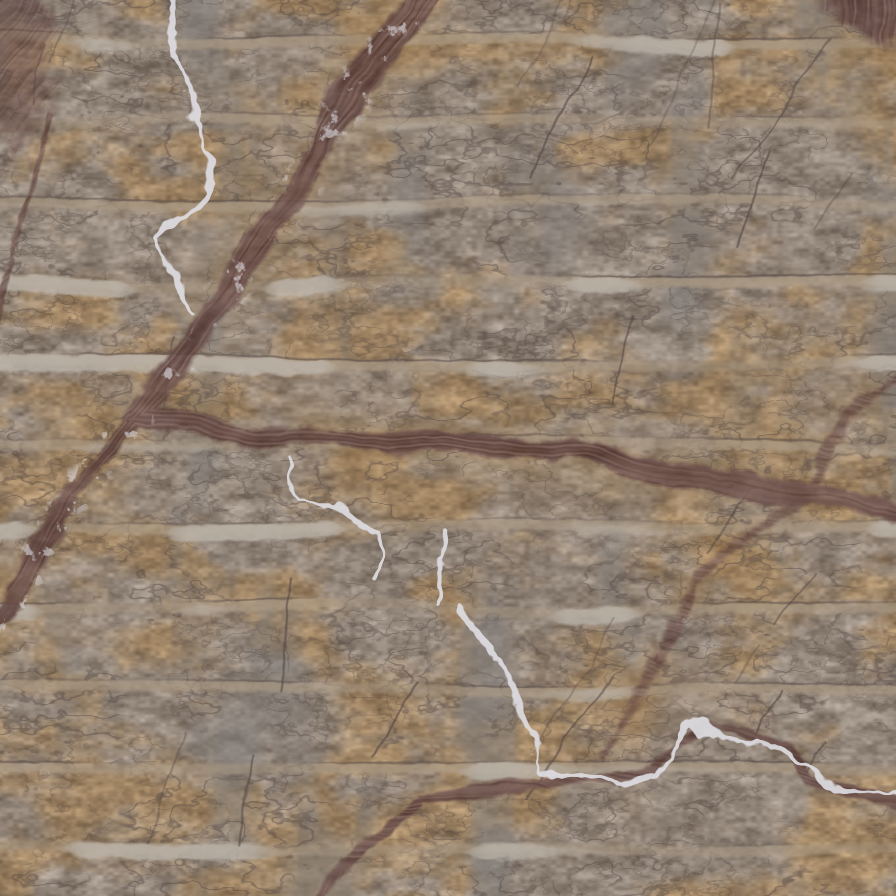
This texture is drawn by a Shadertoy shader. Its source:

```glsl
// Weathered brown marble in ridged horizontal courses, with rust veins, white calcite and fine cracks.

const vec3 STONE   = vec3(0.575, 0.525, 0.480);
const vec3 OCHRE   = vec3(0.640, 0.515, 0.360);
const vec3 GREY    = vec3(0.500, 0.485, 0.475);
const vec3 RUST    = vec3(0.405, 0.300, 0.280);
const vec3 CRACK   = vec3(0.310, 0.265, 0.255);
const vec3 RIDGE   = vec3(0.665, 0.600, 0.515);
const vec3 CHIP    = vec3(0.735, 0.705, 0.665);
const vec3 CALCITE = vec3(0.870, 0.865, 0.885);
const float COURSE = 0.0905;

float hash(vec2 p) {
    return fract(sin(dot(p, vec2(127.1, 311.7))) * 43758.5);
}

float noise(vec2 p) {
    vec2 i = floor(p), f = fract(p);
    f = f * f * (3.0 - 2.0 * f);
    return mix(mix(hash(i), hash(i + vec2(1, 0)), f.x),
               mix(hash(i + vec2(0, 1)), hash(i + vec2(1, 1)), f.x), f.y);
}

float fbm(vec2 p) {
    float sum = 0.0, amp = 0.533;
    for (int i = 0; i < 4; i++) {
        sum += amp * noise(p);
        p = p * 2.03 + 17.3;
        amp *= 0.5;
    }
    return sum;
}

vec2 warp(vec2 p, float freq, float amount) {
    return p + amount * (vec2(fbm(p * freq), fbm(p * freq + 41.7)) - 0.5);
}

float segment(vec2 p, vec2 a, vec2 b) {
    vec2 ab = b - a;
    return length(p - a - ab * clamp(dot(p - a, ab) / dot(ab, ab), 0.0, 1.0));
}

float path(vec2 p, vec2 a, vec2 b, vec2 c, vec2 d, vec2 e) {
    return min(min(segment(p, a, b), segment(p, b, c)),
               min(segment(p, c, d), segment(p, d, e)));
}

float stroke(float dist, float halfWidth, float soft) {
    return 1.0 - smoothstep(halfWidth - soft, halfWidth + soft, dist);
}

// Thin lines along the middle level of a noise field
float crackNet(vec2 p, float width) {
    return 1.0 - smoothstep(0.0, width, abs(fbm(p) - 0.5));
}

// Short steep cracks scattered over the stone
float slantedCracks(vec2 p, float px) {
    float ink = 0.0;
    for (int i = 0; i < 22; i++) {
        float k = float(i);
        vec2 centre = vec2(hash(vec2(k, 1.0)), hash(vec2(k, 2.0)));
        vec2 lean = normalize(vec2(mix(0.05, 0.8, hash(vec2(k, 3.0))), 1.0));
        vec2 reach = lean * mix(0.025, 0.10, hash(vec2(k, 4.0)));
        float d = segment(p, centre - reach, centre + reach);
        ink = max(ink, stroke(d, 0.0012, px) * mix(0.35, 0.8, hash(vec2(k, 5.0))));
    }
    return ink;
}

// Pale worn ridge between courses, with chips and a shadow line
vec3 addRidges(vec3 col, vec2 p, float px) {
    float row = floor((p.y - 0.05) / COURSE + 0.5);
    float y = p.y - 0.05 - COURSE * row + 0.012 * (noise(vec2(p.x * 5.0, row * 7.0)) - 0.5);
    float rough = 0.004 * (fbm(p * vec2(50, 110)) - 0.5);
    float wear = noise(vec2(p.x * 7.0, row * 3.7 + 9.0));
    float chip = smoothstep(0.55, 0.85, noise(vec2(p.x * 9.0, row * 5.3 + 30.0)));
    col = mix(col, RIDGE, stroke(abs(y + rough), 0.0055, 0.003) * mix(0.35, 0.85, wear));
    col = mix(col, CHIP, stroke(abs(y + 0.004 + rough * 2.0), 0.009 * chip, 0.003) * chip * 0.8);
    float shadow = stroke(abs(y - 0.0065 + rough), 0.0012, px);
    return mix(col, CRACK, shadow * 0.5 * smoothstep(0.35, 0.8, wear));
}

void mainImage(out vec4 fragColor, in vec2 fragCoord) {
    vec2 p = fragCoord / iResolution.xy;
    float px = 1.0 / iResolution.y;
    vec2 bent = warp(p, 9.0, 0.035);
    float edge = 0.012 * (fbm(p * 55.0) - 0.5);

    // Vein distances
    float diagonal = path(bent, vec2(0.48, 1.02), vec2(0.37, 0.857), vec2(0.21, 0.616), vec2(0.14, 0.53), vec2(-0.02, 0.29));
    float level = path(bent, vec2(0.14, 0.535), vec2(0.43, 0.502), vec2(0.65, 0.503), vec2(0.80, 0.463), vec2(1.02, 0.425));
    float branch = path(bent, vec2(1.02, 0.59), vec2(0.925, 0.505), vec2(0.90, 0.447), vec2(0.78, 0.36), vec2(0.68, 0.16));
    float lower = min(path(bent, vec2(0.33, -0.02), vec2(0.48, 0.115), vec2(0.65, 0.134), vec2(0.73, 0.14), vec2(0.78, 0.186)),
                      path(bent, vec2(0.78, 0.186), vec2(0.88, 0.168), vec2(0.90, 0.134), vec2(0.96, 0.12), vec2(1.02, 0.095)));
    float leftVein = segment(bent, vec2(0.055, 0.87), vec2(-0.01, 0.63));
    float corner = length((bent - vec2(0.99, 1.01)) * vec2(0.75, 1.2));
    float leftStain = length((bent - vec2(0.0, 0.93)) * vec2(1.1, 0.6));

    // Stone body: broad stains and bedded grain
    float bedding = fbm(p * vec2(38, 85));
    float grit = noise(p * vec2(170, 240));
    vec3 col = STONE + 0.30 * (bedding - 0.5) + 0.12 * (grit - 0.5);
    col = mix(col, col * OCHRE / STONE, 0.75 * smoothstep(0.42, 0.72, fbm(p * vec2(12, 18) + 5.0)));
    col = mix(col, GREY, 0.6 * smoothstep(0.52, 0.75, fbm(p * vec2(13, 4) + 23.0)));
    float halo = exp(-min(min(diagonal, level), min(branch, corner - 0.08)) / 0.035);
    col = mix(col, OCHRE + 0.2 * (bedding - 0.5), clamp(halo, 0.0, 1.0) * 0.75 * smoothstep(0.25, 0.65, fbm(p * 14.0)));

    // Crazing and slanted cracks
    float crazing = crackNet(p * vec2(24, 42), 0.045) * smoothstep(0.35, 0.65, noise(p * 18.0 + 7.0));
    float fineCrazing = crackNet(p * vec2(45, 70) + 60.0, 0.06) * smoothstep(0.4, 0.7, noise(p * 25.0));
    col = mix(col, CRACK, 0.42 * max(crazing, 0.7 * fineCrazing));
    col = addRidges(col, p, px);
    col = mix(col, CRACK, 0.75 * slantedCracks(warp(p, 16.0, 0.018), px));

    // Rust veins with fibres running along them
    float swell = mix(0.5, 1.4, noise(p * 11.0));
    float rust = stroke(diagonal + edge, 0.014 * swell, 0.004);
    rust = max(rust, stroke(level + edge, 0.011 * swell, 0.004));
    rust = max(rust, 0.75 * stroke(branch + edge, 0.006 * swell, 0.004));
    rust = max(rust, stroke(lower + edge * 0.6, 0.006 * swell, 0.003));
    rust = max(rust, 0.8 * stroke(leftVein + edge * 0.5, 0.003, 0.002));
    rust = max(rust, stroke(corner + edge * 2.0, 0.065, 0.012));
    rust = max(rust, 0.7 * stroke(leftStain + edge * 4.0, 0.06, 0.015));
    float fibre = noise(vec2(min(diagonal, level) * 420.0, p.y * 22.0));
    col = mix(col, RUST + 0.16 * (fibre - 0.5) + 0.14 * (bedding - 0.5), rust * 0.88);

    // White calcite threads, broken and uneven
    vec2 jagged = warp(p, 22.0, 0.045);
    float thread = path(jagged, vec2(0.18, 1.02), vec2(0.215, 0.876), vec2(0.235, 0.79), vec2(0.18, 0.735), vec2(0.215, 0.66));
    thread = min(thread, path(jagged, vec2(0.325, 0.492), vec2(0.338, 0.44), vec2(0.42, 0.408), vec2(0.425, 0.38), vec2(0.414, 0.355)));
    thread = min(thread, path(jagged, vec2(0.525, 0.32), vec2(0.575, 0.225), vec2(0.60, 0.138), vec2(0.73, 0.138), vec2(0.78, 0.187)));
    thread = min(thread, path(jagged, vec2(0.78, 0.187), vec2(0.83, 0.18), vec2(0.885, 0.145), vec2(0.94, 0.125), vec2(1.02, 0.095)));
    thread = min(thread, segment(jagged, vec2(0.50, 0.41), vec2(0.493, 0.33)));
    float threadWidth = mix(0.0008, 0.0055, noise(p * 32.0 + 3.0));
    col = mix(col, CALCITE, 0.92 * stroke(thread, threadWidth, px));
    float flecks = smoothstep(0.66, 0.76, fbm(p * vec2(75, 60))) * stroke(diagonal, 0.02, 0.01);
    col = mix(col, CALCITE, 0.6 * flecks);

    fragColor = vec4(clamp(col, 0.0, 1.0), 1.0);
}
```
